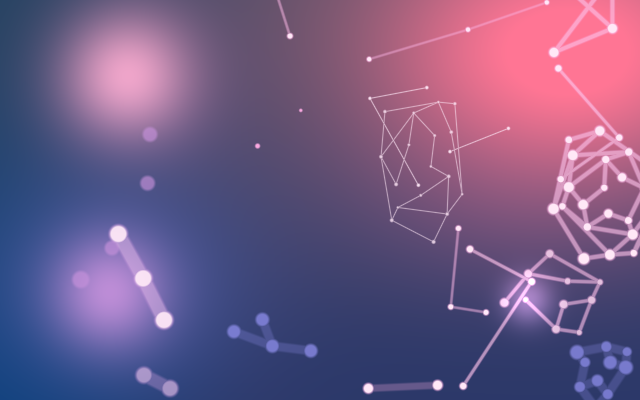
Write a Shadertoy shader that draws this background.

```glsl
const vec3 SLATE  = vec3(0.14, 0.26, 0.38);
const vec3 MAUVE  = vec3(0.34, 0.31, 0.40);
const vec3 AZURE  = vec3(0.05, 0.25, 0.48);
const vec3 NAVY   = vec3(0.17, 0.22, 0.41);
const vec3 CORAL  = vec3(1.00, 0.46, 0.58);
const vec3 PLUM   = vec3(0.50, 0.34, 0.53);
const vec3 ROSE   = vec3(0.98, 0.67, 0.81);
const vec3 ORCHID = vec3(0.78, 0.57, 0.86);
const vec3 INDIGO = vec3(0.33, 0.37, 0.66);
const vec3 BLUSH  = vec3(1.00, 0.91, 0.97);
const vec3 PINK   = vec3(0.98, 0.66, 0.88);
const vec3 PERI   = vec3(0.54, 0.54, 0.90);

// Strand styles: node radius, line half width, line opacity
const vec3 FINE  = vec3(0.0040, 0.0011, 0.80);
const vec3 SHARP = vec3(0.0095, 0.0042, 0.65);
const vec3 THICK = vec3(0.0135, 0.0058, 0.62);
const vec3 BOKEH = vec3(0.0165, 0.0110, 0.35);
const vec3 BEAM  = vec3(0.0230, 0.0180, 0.60);

const float GOLDEN_ANGLE = 2.39996;
const float LINK_CHANCE = 0.85;

float hash(float n) { return fract(sin(n * 12.9898) * 43758.5); }

float glow(vec2 p, vec2 centre, vec2 radius) {
    vec2 q = (p - centre) / radius;
    return exp(-dot(q, q));
}

float fill(float dist, float radius) {
    float soft = 0.8 / iResolution.y + 0.16 * radius;
    return 1.0 - smoothstep(radius - soft, radius + soft, dist);
}

float disc(vec2 p, vec2 centre, float radius) { return fill(length(p - centre), radius); }

float segment(vec2 p, vec2 a, vec2 b, float width) {
    vec2 ab = b - a;
    float t = clamp(dot(p - a, ab) / dot(ab, ab), 0.0, 1.0);
    return fill(length(p - a - ab * t), width);
}

// Line with a node at each end
float strand(vec2 p, vec2 a, vec2 b, vec3 style) {
    float nodes = max(disc(p, a, style.x), disc(p, b, style.x));
    return max(nodes, style.z * segment(p, a, b, style.y));
}

// Two joined strands
float chain(vec2 p, vec4 ab, vec2 c, vec3 style) {
    return max(strand(p, ab.xy, ab.zw, style), strand(p, ab.zw, c, style));
}

// Jittered sunflower spiral, stretched over an ellipse
vec2 webNode(int i, int count, vec2 centre, vec2 spread, float seed) {
    float n = float(i);
    float angle = GOLDEN_ANGLE * n + seed + 0.7 * hash(n + seed);
    float radius = sqrt((n + 0.3 + 0.5 * hash(n + seed + 31.0)) / float(count));
    return centre + spread * radius * vec2(cos(angle), sin(angle));
}

// Neighbours on the spiral lie 3 or 5 steps apart
float web(vec2 p, vec2 centre, vec2 spread, int count, float seed, vec3 style) {
    float light = 0.0;
    for (int i = 0; i < count; i++) {
        vec2 node = webNode(i, count, centre, spread, seed);
        light = max(light, disc(p, node, style.x * mix(0.65, 1.15, hash(float(i) + seed))));
        for (int step = 3; step <= 5; step += 2) {
            if (i + step >= count || hash(float(i * step) + seed) > LINK_CHANCE) continue;
            vec2 other = webNode(i + step, count, centre, spread, seed);
            light = max(light, style.z * segment(p, node, other, style.y));
        }
    }
    return light;
}

vec3 backdrop(vec2 p) {
    vec3 low = mix(AZURE, NAVY, smoothstep(0.0, 0.7, p.x));
    vec3 high = mix(SLATE, MAUVE, smoothstep(0.0, 0.8, p.x));
    vec3 col = mix(low, high, smoothstep(0.0, 1.0, p.y));
    col = mix(col, PLUM, 0.40 * glow(p, vec2(1.32, 0.50), vec2(0.46, 0.25)));
    col = mix(col, CORAL, min(1.0, 1.1 * glow(p, vec2(1.42, 0.87), vec2(0.49, 0.34))));
    col = mix(col, PLUM, 0.55 * glow(p, vec2(0.34, 0.79), vec2(0.26)));
    col = mix(col, ROSE, 0.95 * glow(p, vec2(0.32, 0.806), vec2(0.155)));
    col = mix(col, INDIGO, 0.70 * glow(p, vec2(0.29, 0.30), vec2(0.34, 0.28)));
    return mix(col, ORCHID, 0.92 * glow(p, vec2(0.275, 0.27), vec2(0.14)));
}

void mainImage(out vec4 fragColor, in vec2 fragCoord) {
    vec2 p = fragCoord / iResolution.xy * vec2(1.6, 1.0);
    vec3 col = backdrop(p);

    // Out of focus lights
    float blur = web(p, vec2(1.50, 0.07), vec2(0.08, 0.10), 10, 4.0, BOKEH);
    blur = max(blur, chain(p, vec4(0.585, 0.171, 0.681, 0.135), vec2(0.777, 0.123), BOKEH));
    blur = max(blur, strand(p, vec2(0.656, 0.201), vec2(0.681, 0.135), BOKEH));
    col = mix(col, PERI, 0.8 * blur);
    float haze = max(disc(p, vec2(0.375, 0.664), 0.018), disc(p, vec2(0.369, 0.542), 0.018));
    haze = max(haze, max(disc(p, vec2(0.202, 0.301), 0.021), disc(p, vec2(0.28, 0.38), 0.018)));
    col = mix(col, ORCHID, 0.65 * haze);

    // Wide beams on the left
    float beam = chain(p, vec4(0.296, 0.415, 0.358, 0.304), vec2(0.410, 0.200), BEAM);
    beam = max(beam, 0.7 * strand(p, vec2(0.360, 0.062), vec2(0.425, 0.029), BEAM * 0.9));
    col = mix(col, mix(ORCHID, BLUSH, beam * beam), 0.95 * beam);

    // Pink network on the right
    float net = web(p, vec2(1.52, 0.51), vec2(0.16, 0.18), 22, 2.0, THICK);
    net = max(net, 0.85 * web(p, vec2(1.39, 0.26), vec2(0.15, 0.11), 10, 11.0, SHARP * 1.1));
    net = max(net, chain(p, vec4(1.50, 1.02, 1.385, 0.869), vec2(1.531, 0.929), THICK));
    net = max(net, chain(p, vec4(1.531, 1.02, 1.531, 0.929), vec2(1.43, 1.02), THICK));
    net = max(net, chain(p, vec4(1.396, 0.829, 1.548, 0.656), vec2(1.402, 0.552), SHARP));
    net = max(net, chain(p, vec4(1.175, 0.377, 1.329, 0.296), vec2(1.158, 0.035), SHARP));
    net = max(net, chain(p, vec4(1.146, 0.429, 1.127, 0.233), vec2(1.215, 0.219), SHARP * 0.8));
    net = max(net, chain(p, vec4(0.923, 0.852, 1.170, 0.926), vec2(1.367, 0.994), SHARP * 0.7));
    net = max(net, strand(p, vec2(0.69, 1.02), vec2(0.725, 0.91), SHARP * 0.8));
    net = max(net, strand(p, vec2(0.921, 0.029), vec2(1.094, 0.037), BOKEH * 0.8));
    col = mix(col, mix(PINK, BLUSH, net * net), net);
    col += 0.4 * PINK * glow(p, vec2(1.32, 0.25), vec2(0.06));

    // Fine web in focus
    float fine = 0.85 * web(p, vec2(1.05, 0.59), vec2(0.13, 0.21), 17, 6.0, FINE);
    fine = max(fine, chain(p, vec4(1.067, 0.781, 0.925, 0.754), vec2(1.046, 0.537), FINE));
    fine = max(fine, strand(p, vec2(1.125, 0.621), vec2(1.271, 0.679), FINE));
    col = mix(col, BLUSH, 0.95 * fine);
    float specks = max(disc(p, vec2(0.644, 0.635), 0.006), disc(p, vec2(0.752, 0.724), 0.004));
    col = mix(col, PINK, specks);
    fragColor = vec4(clamp(col, 0.0, 1.0), 1.0);
}
```
